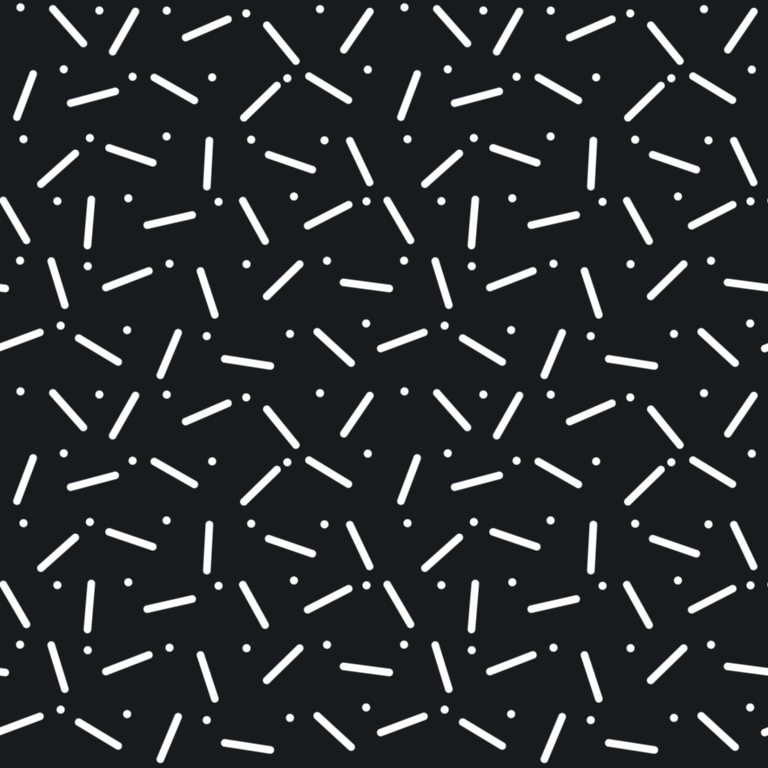
Give the GLSL for this pattern, as a three.js fragment shader.

```glsl
varying vec2 vUv;

#define REPEATS 2.0
#define GRID vec2(5.0, 6.0)        // sticks per tile; rows must be even
#define STICK_HALF 0.0600
#define STICK_RADIUS 0.0099
#define DOT_RADIUS 0.0105
#define STICK_JITTER vec2(0.016, 0.032)  // along and across the stick
#define DOT_JITTER 0.024
#define CLEARANCE 0.050            // least gap from dot to stick axis
#define EDGE 0.0028
#define GROUND vec3(0.094, 0.102, 0.112)
#define INK vec3(0.995)

vec2 hash(vec2 p) {
  vec3 q = fract(p.xyx * vec3(0.1031, 0.1030, 0.0973));
  q += dot(q, q.yzx + 33.33);
  return fract((q.xx + q.yz) * q.zy);
}

// Centre (xy) and direction (zw) of the stick in a cell of a staggered lattice
vec4 stick(vec2 cell) {
  vec2 id = mod(cell, GRID);
  vec2 rnd = hash(id + 17.0);
  float turn = 0.618 * (id.x + 7.0 * id.y) + 0.3 * hash(id + 53.0).x;
  float angle = 3.14159 * fract(turn);
  vec2 dir = vec2(cos(angle), sin(angle));
  vec2 shift = (rnd * 2.0 - 1.0) * STICK_JITTER;
  vec2 centre = (cell + vec2(0.25 + 0.5 * mod(id.y, 2.0), 0.5)) / GRID;
  return vec4(centre + dir * shift.x + vec2(-dir.y, dir.x) * shift.y, dir);
}

// Vector from the nearest point on the stick axis to p
vec2 fromStick(vec2 p, vec4 s) {
  vec2 d = p - s.xy;
  return d - s.zw * clamp(dot(d, s.zw), -STICK_HALF, STICK_HALF);
}

vec2 pushAway(vec2 p, vec4 s) {
  vec2 away = fromStick(p, s);
  float gap = length(away);
  return p + away / max(gap, 0.0001) * max(CLEARANCE - gap, 0.0);
}

// Dot in the gap between three neighbouring sticks
vec2 dotCentre(vec2 cell, vec4 left) {
  vec4 right = stick(cell + vec2(1.0, 0.0));
  vec4 above = stick(cell + vec2(mod(cell.y, 2.0), 1.0));
  vec2 c = (left.xy + right.xy + above.xy) / 3.0;
  c += (hash(mod(cell, GRID) + 91.0) - 0.5) * DOT_JITTER;
  return pushAway(pushAway(pushAway(c, left), right), above);
}

void main() {
  vec2 p = fract(vUv * REPEATS);
  vec2 base = floor(p * GRID);
  float dist = 1.0;

  // Nearest stick or dot among the surrounding cells
  for (int y = -1; y <= 1; y++) {
    for (int x = -1; x <= 1; x++) {
      vec2 cell = base + vec2(float(x), float(y));
      vec4 s = stick(cell);
      dist = min(dist, length(fromStick(p, s)) - STICK_RADIUS);
      dist = min(dist, length(p - dotCentre(cell, s)) - DOT_RADIUS);
    }
  }

  float cover = 1.0 - smoothstep(-EDGE, EDGE, dist);
  gl_FragColor = vec4(mix(GROUND, INK, cover), 1.0);
}
```
